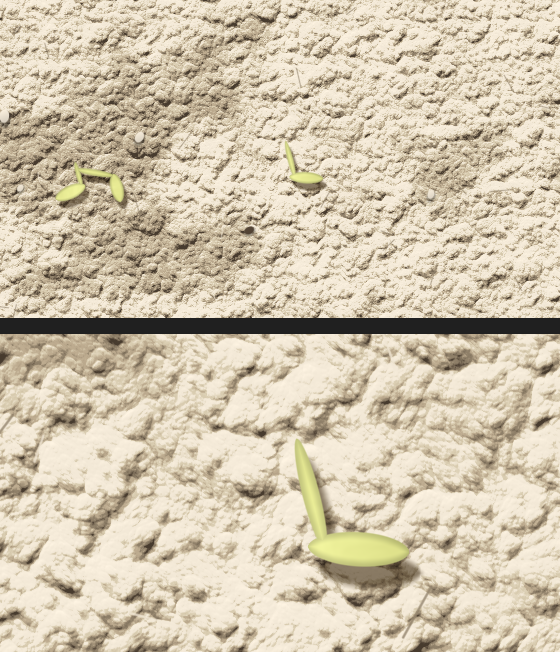
Top, the full canvas; bottom, a detail of the centre.
Give the GLSL for this texture, as a Shadertoy shader.

```glsl
#define SHADOW vec3(.28, .23, .18)
#define DAMP   vec3(.56, .50, .41)
#define SOIL   vec3(.74, .67, .56)
#define DRY    vec3(.85, .80, .69)
#define CRUST  vec3(.95, .91, .84)
#define LEAF   vec3(.88, .89, .56)
#define LIGHT  vec2(-.35, .94)
#define CLOD_SCALE 16.
#define RELIEF .12
#define OCCLUSION .34
#define LITTER_SCALE 9.

vec3 hash3(vec2 p) {
    vec3 q = fract(p.xyx * vec3(.1031, .1030, .0973));
    q += dot(q, q.yxz + 33.33);
    return fract((q.xxy + q.yzz) * q.zyx);
}
// Layered, warped sines, roughly -0.6 to 0.6
float swirl(vec2 p) {
    float sum = 0., amp = .5;
    for (int i = 0; i < 5; i++) {
        p = mat2(.8, .6, -.6, .8) * p * 1.9 + 1.7;
        p += .4 * sin(p.yx);
        sum += amp * sin(p.x) * sin(p.y);
        amp *= .55;
    }
    return sum;
}
// Cellular clods of random size with flattened tops
float clods(vec2 p) {
    vec2 cell = floor(p), f = p - cell;
    float h = 0.;
    for (int k = 0; k < 9; k++) {
        vec2 g = vec2(k % 3 - 1, k / 3 - 1);
        vec3 r = hash3(cell + g + 40.);
        vec2 d = g + .15 + .7 * r.xy - f;
        float size = mix(.2, .72, r.z * r.z);
        float q = dot(d, d) / (size * size);
        h = max(h, size * (1. - q * mix(.5, q, .6)));
    }
    return h;
}
float soilHeight(vec2 p) {
    float h = 0., scale = CLOD_SCALE;
    p += .004 * sin(p.yx * 47.) + .0015 * sin(p.yx * 131. + 2.);
    for (int i = 0; i < 5; i++) {
        h += .42 * clods(p * scale + float(i) * 7.3) / scale;
        scale *= 1.85;
    }
    return h;
}
// Distance to a segment, and position along it
vec2 segment(vec2 p, vec2 a, vec2 b) {
    vec2 ab = b - a;
    float t = clamp(dot(p - a, ab) / dot(ab, ab), 0., 1.);
    return vec2(length(p - a - ab * t), t);
}
// Blade from a to b, swelling in the middle
float leafShape(vec2 p, vec2 a, vec2 b, float halfWidth) {
    vec2 s = segment(p, a, b);
    return s.x - halfWidth * pow(4. * s.y * (1. - s.y), .55);
}
float seedlings(vec2 p) {
    float d = leafShape(p, vec2(.175, .374), vec2(.268, .417), .021);
    d = min(d, leafShape(p, vec2(.356, .453), vec2(.379, .365), .020));
    d = min(d, leafShape(p, vec2(.234, .468), vec2(.362, .446), .010));
    d = min(d, leafShape(p, vec2(.236, .490), vec2(.258, .410), .008));
    d = min(d, leafShape(p, vec2(.898, .557), vec2(.928, .440), .009));
    return min(d, leafShape(p, vec2(.910, .444), vec2(1.016, .438), .018));
}
// Damp bands with ragged borders
float dampness(vec2 p) {
    float d = segment(p, vec2(0., .50), vec2(.45, .62)).x - .12;
    d = min(d, segment(p, vec2(.45, .64), vec2(.80, .95)).x - .09);
    d = min(d, segment(p, vec2(.05, .10), vec2(.75, .19)).x - .09);
    d = min(d, segment(p, vec2(1.12, .2), vec2(1.6, .62)).x - .02);
    return 1. - smoothstep(-.06, .06, d + .28 * swirl(p * 2.3) + .05 * swirl(p * 11.));
}
vec3 soilColor(float tone) {
    vec3 c = mix(SHADOW, DAMP, smoothstep(.22, .50, tone));
    c = mix(c, SOIL, smoothstep(.50, .67, tone));
    c = mix(c, DRY, smoothstep(.67, .79, tone));
    return mix(c, CRUST, smoothstep(.79, .91, tone)) + .15 * clamp(tone - .91, 0., .3);
}
// Straw, pale pebbles and a few dark stones
vec3 addLitter(vec3 color, vec2 p, float px) {
    for (int k = 0; k < 9; k++) {
        vec2 id = floor(p * LITTER_SCALE) + vec2(k % 3 - 1, k / 3 - 1);
        vec3 r = hash3(id + 11.), s = hash3(id + 83.);
        vec2 d = p - (id + r.xy) / LITTER_SCALE;
        vec2 dir = vec2(cos(s.x * 6.28), sin(s.x * 6.28)), side = vec2(-dir.y, dir.x);
        vec2 tip = dir * mix(.012, .035, s.y);
        float straw = segment(d, -tip, tip + side * .004).x - .0013;
        float stone = length(vec2(dot(d, dir), 1.4 * dot(d, side))) - mix(.010, .022, s.y);
        float strawMask = step(r.z, .35) * (1. - smoothstep(-px, px, straw));
        float stoneMask = step(.955, r.z);
        color = mix(color, mix(DAMP, CRUST, step(.35, s.z)), .75 * strawMask);
        color *= 1. - .35 * stoneMask * (1. - smoothstep(-.004, .008, stone + dot(d, LIGHT) * .4));
        vec3 tint = mix(SHADOW * 1.2, CRUST, step(.25, s.z)) * (.96 + 4. * dot(d, LIGHT));
        color = mix(color, tint, stoneMask * (1. - smoothstep(-px, px, stone)));
    }
    return color;
}
void mainImage(out vec4 fragColor, in vec2 fragCoord) {
    vec2 p = fragCoord / iResolution.y;
    float px = 1. / iResolution.y;
    // Soil relief lit from above
    float h = soilHeight(p);
    float slope = (h - soilHeight(p + LIGHT * .0022)) / .0022;
    float blocked = max(soilHeight(p + LIGHT * .009) - h, 0.) / .009;
    float tone = mix(.895, .715, dampness(p)) + .1 * swirl(p * 7.);
    vec3 color = addLitter(soilColor(tone + RELIEF * slope - OCCLUSION * blocked), p, px);
    // Seedlings and their shade on the ground
    float shade = 1. - smoothstep(-.006, .006, seedlings(p - vec2(.012, -.022)));
    color *= mix(vec3(1), vec3(.56, .52, .46), shade);
    float d = seedlings(p);
    vec3 blade = LEAF * mix(1.03, .86, smoothstep(-.010, 0., d)) + .06 * swirl(p * 14.);
    color = mix(blade, color, smoothstep(-px, px, d));
    fragColor = vec4(clamp(color, 0., 1.), 1.);
}
```
